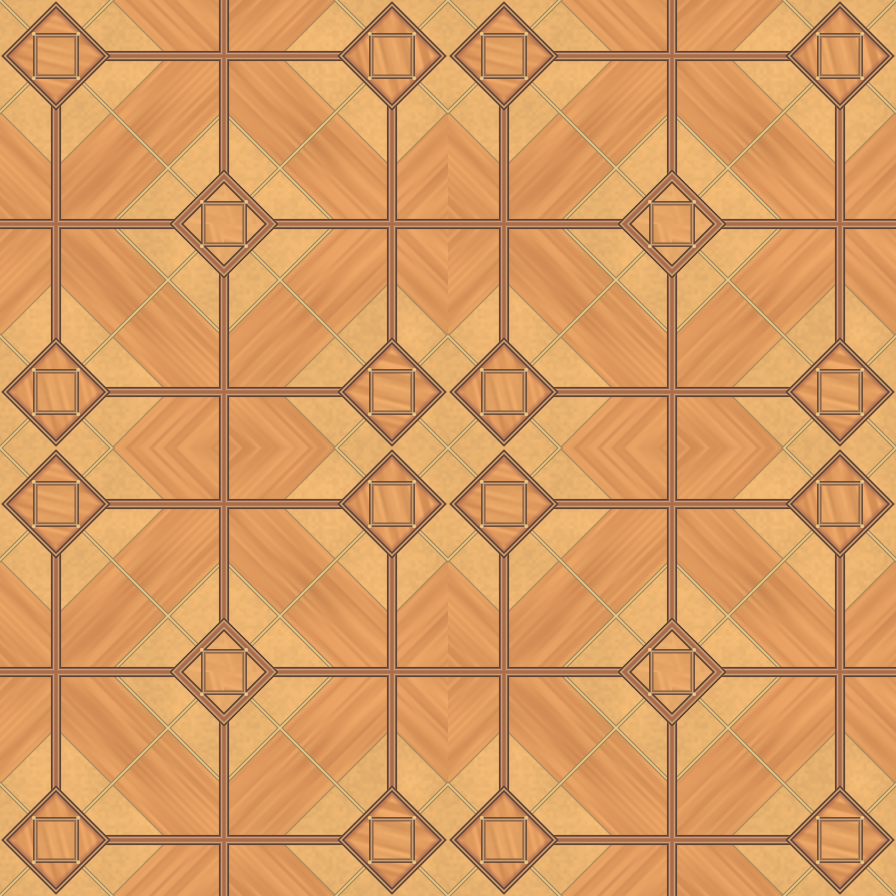
Write a WebGL 2 fragment shader that draws this pattern.

```glsl
#version 300 es
precision highp float;
// Parquet floor tile, two repeats each way: wood bands and chevrons on cream panels,
// joined by triple grooves, pale diagonal strips and diamonds holding small squares.
// Each tile is folded into one quadrant; the grain is stretched noise that wraps.

uniform vec2 u_resolution;
out vec4 outColor;

const float REPEATS = 2.0;
// Lengths below are in units of 1/384 of a tile.
const float TILE = 384.0;
const float CORNER = 144.0;        // offset of the outer diamonds from the tile centre
const float DIAMOND = 47.0;        // half diagonal of a diamond
const float SQUARE = 19.0;         // half side of the inlaid square
const float BAND_MID = 144.0;      // wood band, measured along x + y
const float BAND_HALF = 48.0;
const float STRIP_HALF = 1.7;
const float GROOVE_HALF = 4.3;
const float GRAIN_DEPTH = 0.19;
const float SPECKLE_DEPTH = 0.06;
const float DIAG = 0.70711;

const vec3 WOOD = vec3(0.875, 0.600, 0.365);
const vec3 CREAM = vec3(0.920, 0.705, 0.440);
const vec3 TAN = vec3(0.800, 0.620, 0.420);
const vec3 OLIVE = vec3(0.640, 0.520, 0.350);
const vec3 PALE = vec3(0.900, 0.780, 0.520);
const vec3 RED = vec3(0.670, 0.420, 0.310);
const vec3 DARK = vec3(0.370, 0.260, 0.220);

float aa; // width of one pixel in tile units

float hash(vec2 p) {
  return fract(sin(dot(p, vec2(127.1, 311.7))) * 43758.5453);
}

// Value noise that wraps after `period` cells
float noise(vec2 p, vec2 period) {
  vec2 i = floor(p), f = fract(p);
  f = f * f * (3.0 - 2.0 * f);
  vec2 a = mod(i, period), b = mod(i + 1.0, period);
  return mix(mix(hash(a), hash(vec2(b.x, a.y)), f.x),
             mix(hash(vec2(a.x, b.y)), hash(b), f.x), f.y);
}

// Streaks along g.x, fine and broad together, centred on zero
float grain(vec2 g) {
  vec2 fine = vec2(5.0, 95.0), broad = vec2(3.0, 24.0);
  return 0.6 * noise(g * fine, fine) + 0.4 * noise(g * broad, broad) - 0.5;
}

// Area fill where d is negative
float fill(float d) {
  return clamp(0.5 - d / aa, 0.0, 1.0);
}

// Share of the pixel covered by a line of the given half width
float line(float d, float halfWidth) {
  return clamp((min(d + 0.5 * aa, halfWidth) - max(d - 0.5 * aa, -halfWidth)) / aa, 0.0, 1.0);
}

// Tan channel with a red core and a dark line on each side
vec3 groove(vec3 col, float d) {
  d = abs(d);
  col = mix(col, TAN, line(d, GROOVE_HALF));
  col = mix(col, RED, line(d, 1.5));
  return mix(col, DARK, line(d - GROOVE_HALF + 0.7, 0.75));
}

void main() {
  vec2 t = fract(gl_FragCoord.xy / u_resolution * REPEATS);
  aa = TILE * REPEATS / min(u_resolution.x, u_resolution.y);
  vec2 p = (t - 0.5) * TILE;
  vec2 q = abs(p);
  float sum = q.x + q.y;
  float big = max(q.x, q.y), small = min(q.x, q.y);
  bool outer = big > CORNER;
  bool rising = p.x * p.y > 0.0;

  // Cream ground
  float speckle = noise(t * 130.0, vec2(130.0)) - 0.5;
  float cloud = noise(t * 12.0, vec2(12.0)) - 0.5;
  vec3 cream = CREAM * (1.0 + SPECKLE_DEPTH * (speckle + cloud));

  // Wood bands inside, chevrons along the tile edges, grain parallel to their sides
  vec2 along = vec2(t.x + t.y, t.x - t.y);
  if (rising != outer) along = along.yx;
  vec3 wood = WOOD * (1.0 + GRAIN_DEPTH * grain(along) * vec3(0.8, 1.2, 1.4) + 0.04 * cloud);
  float panel = (outer ? 2.0 * BAND_HALF - (big - small) : abs(sum - BAND_MID) - BAND_HALF) * DIAG;
  vec3 col = mix(cream, wood, fill(panel));
  col = mix(col, OLIVE, 0.8 * line(panel, 0.6));

  // Pale diagonal strips
  float strip = min(abs(q.x - q.y), abs(sum - 2.0 * CORNER));
  strip = min(strip, abs(sum - BAND_MID + BAND_HALF)) * DIAG;
  col = mix(col, OLIVE, line(strip, STRIP_HALF));
  col = mix(col, PALE, line(strip, 0.8));

  // Straight grooves
  col = groove(col, min(small, abs(big - CORNER)));

  // Diamonds: one at the centre and four towards the corners
  bool central = sum < CORNER;
  vec2 k = abs(central ? q : q - CORNER);
  float inset = (DIAMOND - k.x - k.y) * DIAG;
  vec2 skew = rising ? vec2(t.y, 4.0 * t.x + t.y) : vec2(t.x, 4.0 * t.y + t.x);
  float inlay = noise(skew * vec2(9.0, 26.0), vec2(9.0, 26.0)) - 0.5;
  vec3 inlayWood = WOOD * (1.0 + GRAIN_DEPTH * inlay * vec3(0.9, 1.3, 1.5));
  vec3 gem = central ? mix(cream, inlayWood, 0.4) : inlayWood;
  if (central) {
    gem = groove(gem, inset - GROOVE_HALF);
  } else {
    gem = mix(gem, RED, 0.75 * (1.0 - smoothstep(4.0, 9.0, inset)));
    gem = mix(gem, TAN, line(inset - 2.0, 1.3));
    gem = mix(gem, DARK, max(line(inset - 0.7, 0.75), line(inset - 3.6, 0.7)));
  }

  // Inlaid square with a double outline and pale corner studs
  float side = max(k.x, k.y) - SQUARE;
  gem = mix(gem, mix(inlayWood, cream, 0.25), fill(side));
  gem = mix(gem, TAN, line(side + 1.3, 1.3));
  gem = mix(gem, DARK, max(line(side, 0.6), 0.8 * line(side + 2.6, 0.5)));
  gem = mix(gem, PALE, fill(length(k - SQUARE) - 1.6));

  col = mix(col, gem, fill(-inset));
  outColor = vec4(col, 1.0);
}
```
